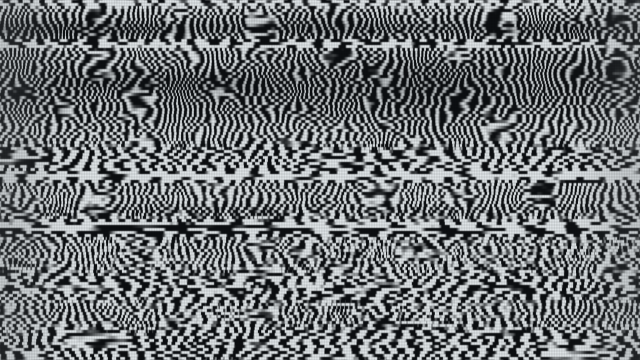
This texture is drawn by a WebGL 1 fragment shader. Its source:

```glsl
precision highp float;
// Analogue screen static: rows of wavy black and white dashes torn into horizontal bands.

uniform vec2 u_resolution;

#define ROWS 120.0        // scan lines over the height
#define COLUMNS 256.0     // screen mesh columns over the width
#define FINE_WAVES 80.0   // finest dashes over the width
#define SWIRL 5.0         // phase bending, in waves
#define SWIRL_ROWS 6.0    // height of a swirl in rows
#define JITTER 1.1        // breaking of the waves into dashes
#define SOFTNESS 1.02     // half width of the black to white ramp
#define ROW_BLEND 0.34    // softness between scan lines
#define MESH 0.035        // strength of the screen mesh
#define BIAS -0.04        // overall shift towards white
#define DARK vec3(0.045, 0.055, 0.065)
#define LIGHT vec3(0.815, 0.835, 0.845)

const float TAU = 6.2831853;

float hash(vec2 p) {
  return fract(sin(dot(p, vec2(127.1, 311.7))) * 43758.5453);
}

float noise(vec2 p) {
  vec2 cell = floor(p);
  vec2 f = fract(p);
  f = f * f * (3.0 - 2.0 * f);
  float low = mix(hash(cell), hash(cell + vec2(1.0, 0.0)), f.x);
  float high = mix(hash(cell + vec2(0.0, 1.0)), hash(cell + vec2(1.0, 1.0)), f.x);
  return mix(low, high, f.y);
}

float band(float t, float centre, float width) {
  float d = (t - centre) / width;
  return exp(-d * d);
}

// Horizontal stretch in octaves: 0 is fine dashes, 3 is long streaks.
float stretchAt(float x, float t) {
  float s = 0.05 + 1.3 * band(t, 0.0, 0.018);
  s += 2.3 * band(t, 0.122, 0.010);
  s += 1.2 * band(t, 0.45, 0.045) + 2.2 * band(t, 0.49, 0.012);
  s += 2.7 * band(t, 0.635, 0.016);
  s += 1.2 * band(t, 0.80, 0.03) + 1.0 * band(t, 0.96, 0.04);
  s += 0.6 * smoothstep(0.48, 0.6, t) * noise(vec2(x * 9.0, t * 16.0));
  return clamp(s, 0.0, 3.0);
}

// Brightness drift: dark upper bands, white streaks.
float biasAt(float x, float t) {
  float b = BIAS - 0.55 * band(t, 0.08, 0.025) - 0.42 * band(t, 0.24, 0.07);
  b += 0.6 * band(t, 0.01, 0.015) + 0.8 * band(t, 0.128, 0.007);
  b += 0.9 * band(t, 0.49, 0.008) + 0.65 * band(t, 0.625, 0.008);
  b -= 0.5 * band(t, 0.645, 0.008) + 0.3 * band(t, 0.585, 0.015);
  b += 0.12 * smoothstep(0.3, 0.4, t);
  return b + 0.35 * (noise(vec2(x * 6.0, t * 22.0)) - 0.5);
}

// Phase-bent wave for one octave of dash length.
float wave(float x, float row, float octave) {
  float waves = FINE_WAVES * exp2(-octave);
  float y = row * (1.0 + octave) / SWIRL_ROWS;
  float seed = 17.3 * octave;
  float bend = SWIRL * noise(vec2(x * waves * 0.2 + seed, y + seed));
  bend += JITTER * noise(vec2(x * waves * 0.55 + seed, y * 3.0 - seed));
  return sin(TAU * (waves * x + bend));
}

// Tone of one scan line, from 0 black to 1 white.
float scanLine(float x, float row) {
  float t = (row + 0.5) / ROWS;
  float stretch = stretchAt(x, t);
  float sum = 0.0;
  float power = 0.0;
  for (int k = 0; k < 4; k++) {
    float octave = float(k);
    float weight = max(0.0, 1.0 - abs(stretch - octave));
    sum += weight * wave(x, row, octave);
    power += weight * weight;
  }
  // Longer dashes keep edges as crisp as short ones.
  float ramp = SOFTNESS / (1.0 + 0.8 * stretch);
  float signal = sum / sqrt(power) + biasAt(x, t);
  return smoothstep(-ramp, ramp, signal);
}

void main() {
  vec2 uv = gl_FragCoord.xy / u_resolution;
  float line = (1.0 - uv.y) * ROWS - 0.5;
  float row = floor(line);
  float blend = smoothstep(0.5 - ROW_BLEND, 0.5 + ROW_BLEND, fract(line));
  float tone = mix(scanLine(uv.x, row), scanLine(uv.x, row + 1.0), blend);

  // Contrast fades a little towards the sides.
  float side = smoothstep(0.38, 0.5, abs(uv.x - 0.5));
  tone = mix(tone, 0.45, 0.22 * side);

  // Fine mesh of the screen.
  float mesh = 1.0 + MESH * sin(TAU * COLUMNS * uv.x);
  mesh *= 1.0 + MESH * cos(TAU * line);
  gl_FragColor = vec4(mix(DARK, LIGHT, tone) * mesh, 1.0);
}
```
